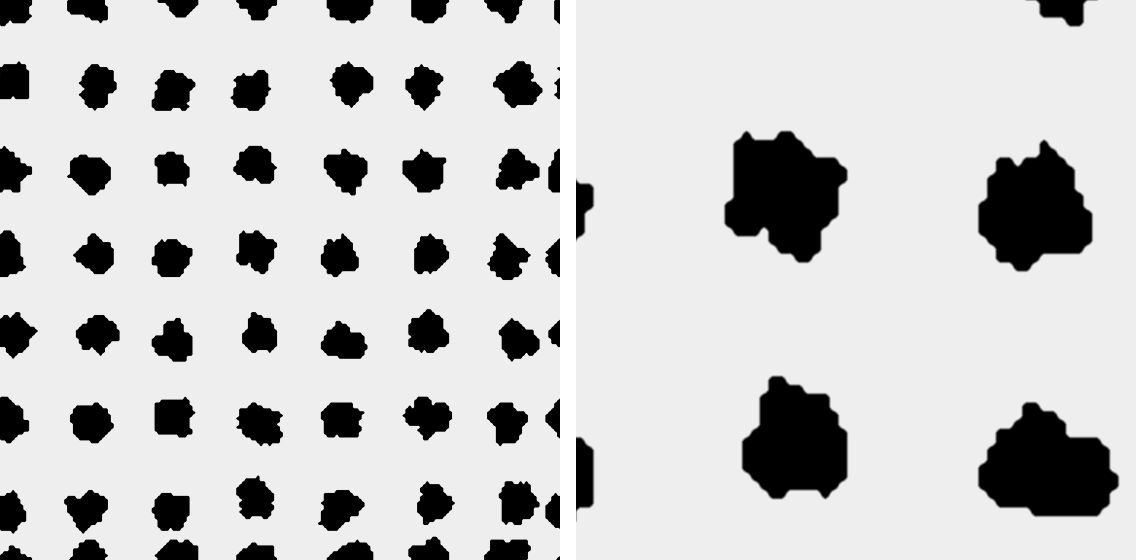
Left, the full canvas; right, a detail of the centre.
A WebGL 2 fragment shader for this pattern:

```glsl
#version 300 es
precision highp float;

uniform vec2 u_resolution;
out vec4 fragColor;

const vec3 PAPER = vec3(0.933);
const vec3 INK = vec3(0.0);
const float DOTS = 7.0;                       // dots per row and column
const float PITCH = 0.150;                    // spacing; the remainder is a narrow seam
const vec2 FIRST_DOT = vec2(0.015, 0.096);
const float RADIUS = 0.0348;
const float JITTER = 0.011;                   // largest shift of a dot centre
const float LUMP_AMOUNT = 0.62;
const float LUMP_SCALE = 1.15;
const float TOOTH_AMOUNT = 0.0062;
const float TOOTH_SCALE = 0.43;
const float GRID = 192.0;                     // coarse cells that give the jagged rim
const float RIM_SOFTNESS = 0.21;

vec2 hash2(vec2 p) {
    vec3 q = fract(p.xyx * vec3(0.1031, 0.1030, 0.0973));
    q += dot(q, q.yzx + 33.33);
    return fract((q.xx + q.yz) * q.zy);
}

float cornerSlope(vec2 corner, vec2 offset) {
    float angle = 6.28319 * hash2(corner + 71.0).x;
    return dot(vec2(cos(angle), sin(angle)), offset);
}

float gradientNoise(vec2 p) {
    vec2 i = floor(p), f = p - i;
    vec2 u = f * f * f * (f * (f * 6.0 - 15.0) + 10.0);
    vec2 e = vec2(1.0, 0.0);
    float low = mix(cornerSlope(i, f), cornerSlope(i + e, f - e), u.x);
    float high = mix(cornerSlope(i + e.yx, f - e.yx), cornerSlope(i + e.xx, f - e.xx), u.x);
    return mix(low, high, u.y);
}

// Signed distance to one irregular dot, from its unshifted centre
float blobDistance(vec2 offset, vec2 id) {
    vec2 d = offset - JITTER * (2.0 * hash2(id + 5.0) - 1.0);
    vec2 direction = d / max(length(d), 1e-5);
    vec2 seed = 60.0 * hash2(id + 19.0);
    float lump = gradientNoise(direction * LUMP_SCALE + seed);
    return length(d) - RADIUS * (1.0 + LUMP_AMOUNT * lump);
}

// Ink in one coarse cell, wrapped across the canvas edges
float cellInk(vec2 cell) {
    cell = mod(cell, GRID);
    vec2 q = fract((cell + 0.5) / GRID - FIRST_DOT);
    vec2 base = min(floor(q / PITCH), DOTS - 1.0);
    float nearest = 1.0;
    for (int y = 0; y < 2; y++) {
        for (int x = 0; x < 2; x++) {
            vec2 id = mod(base + vec2(x, y), DOTS);
            vec2 offset = q - id * PITCH;
            offset -= round(offset);
            nearest = min(nearest, blobDistance(offset, id));
        }
    }
    float tooth = TOOTH_AMOUNT * gradientNoise(cell * TOOTH_SCALE + 0.17);
    return step(nearest + tooth, 0.0);
}

void main() {
    float side = min(u_resolution.x, u_resolution.y);
    vec2 p = gl_FragCoord.xy / side * GRID - 0.5;
    vec2 cell = floor(p), f = p - cell;

    // Blending four cells turns the steps into small slanted teeth
    float low = mix(cellInk(cell), cellInk(cell + vec2(1, 0)), f.x);
    float high = mix(cellInk(cell + vec2(0, 1)), cellInk(cell + vec2(1, 1)), f.x);
    float coverage = mix(low, high, f.y);

    float soft = clamp(0.5 * GRID / side, RIM_SOFTNESS, 0.5);
    float ink = smoothstep(0.5 - soft, 0.5 + soft, coverage);
    fragColor = vec4(mix(PAPER, INK, ink), 1.0);
}
```
